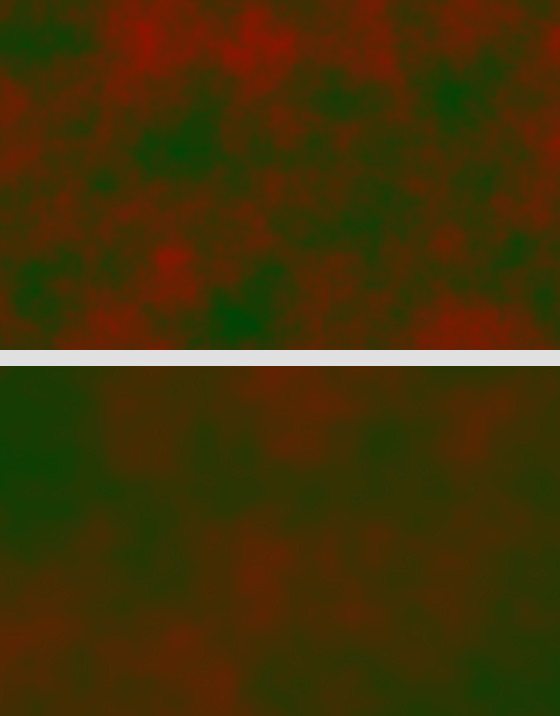
Top: the whole. Bottom: its middle third, enlarged.
Give the GLSL for this texture, as a Shadertoy shader.

```glsl
// Soft mottled clouds drifting between dark green and deep red.
// Five octaves of gradient noise are summed, and the sum picks a colour
// on a straight ramp between the two hues.

// Unit gradient at a lattice point, from an integer hash.
vec2 latticeGradient(vec2 cell) {
    uvec2 q = uvec2(ivec2(cell) + 4096);
    uint h = q.x * 1597334677u ^ q.y * 3812015801u;
    h = (h ^ (h >> 15)) * 2246822519u;
    h = (h ^ (h >> 13)) * 3266489917u;
    h ^= h >> 16;
    float angle = 6.28319 * float(h & 65535u) / 65536.0;
    return vec2(cos(angle), sin(angle));
}

float gradientNoise(vec2 p) {
    vec2 cell = floor(p), f = p - cell;
    vec2 blend = f * f * (3.0 - 2.0 * f);
    vec2 right = vec2(1, 0), up = vec2(0, 1);
    float a = dot(latticeGradient(cell), f);
    float b = dot(latticeGradient(cell + right), f - right);
    float c = dot(latticeGradient(cell + up), f - up);
    float d = dot(latticeGradient(cell + 1.0), f - 1.0);
    return mix(mix(a, b, blend.x), mix(c, d, blend.x), blend.y);
}

// Octaves stay aligned to the axes, which keeps the patches slightly blocky.
float cloud(vec2 p) {
    float sum = 0.0, amplitude = 1.0;
    for (int octave = 0; octave < 5; octave++) {
        sum += amplitude * gradientNoise(p);
        p = p * 2.0 + vec2(17.37, 9.61);
        amplitude *= 0.6;
    }
    return sum;
}

void mainImage(out vec4 fragColor, in vec2 fragCoord) {
    vec2 uv = fragCoord / iResolution.y;
    float redness = clamp(0.357 + 0.46 * cloud(uv * 3.1 + vec2(5.3, 2.7)), 0.0, 1.0);

    // Colour ramp
    vec3 green = vec3(0.0, 0.262, 0.015);
    vec3 red = vec3(0.75, 0.01, 0.0);
    fragColor = vec4(mix(green, red, redness), 1.0);
}
```
